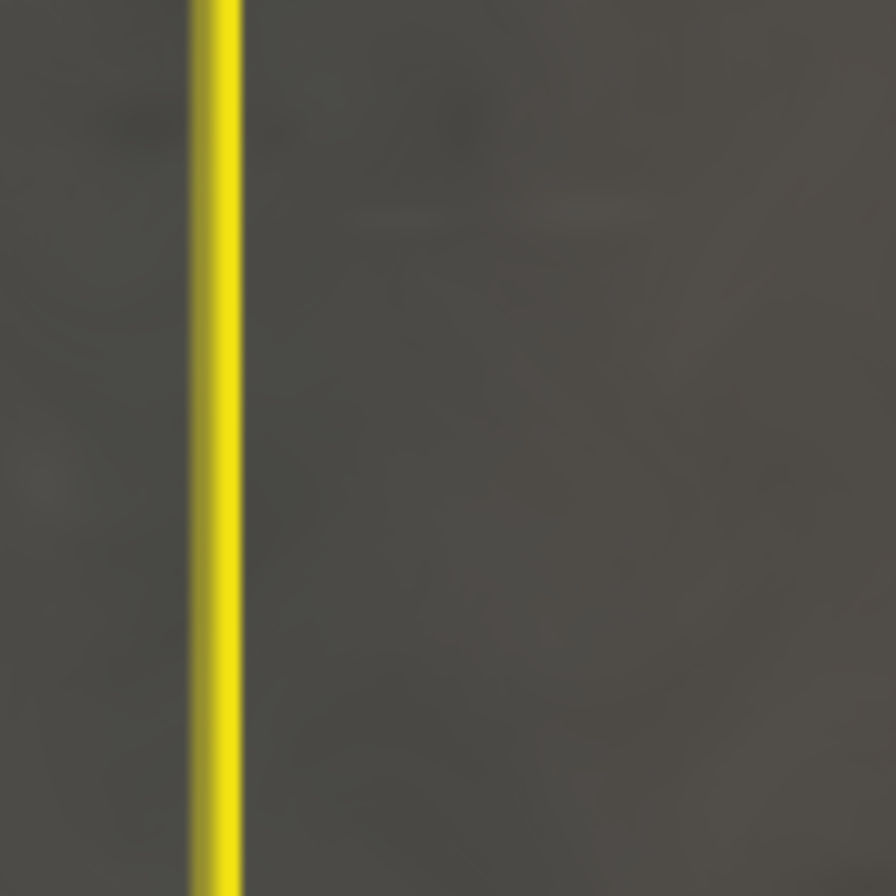
Write a Shadertoy shader that draws this texture.

```glsl
// Dark worn asphalt crossed by a soft-edged vertical yellow stripe.
#define STRIPE_LEFT 0.203
#define STRIPE_PEAK 0.254
#define STRIPE_RIGHT 0.277
#define STRIPE_COLOR vec3(0.95, 0.89, 0.07)
#define COOL_GROUND vec3(0.288, 0.287, 0.275)
#define WARM_GROUND vec3(0.312, 0.296, 0.280)
#define MOTTLE_SCALE 9.0
#define MOTTLE_STRENGTH 0.010
#define SMUDGE_STRENGTH 0.018

// Layered sines, turned and warped at each octave; roughly -1 to 1.
float mottle(vec2 p) {
    float sum = 0.0;
    float weight = 0.5;
    for (int i = 0; i < 5; i++) {
        p += 0.7 * sin(p.yx * 1.3 + float(i) * 2.1);
        sum += weight * sin(p.x) * sin(p.y + 0.8);
        p = mat2(0.8, 0.6, -0.6, 0.8) * p * 1.7;
        weight *= 0.6;
    }
    return sum;
}

// Soft elliptical mark.
float smudge(vec2 p, vec2 center, vec2 size) {
    vec2 d = (p - center) / size;
    return exp(-dot(d, d));
}

// Slow rise on the left, bright core, quick fall on the right.
float stripeCoverage(float x) {
    float shoulder = 0.45 * smoothstep(STRIPE_LEFT, STRIPE_LEFT + 0.021, x);
    float core = 0.55 * smoothstep(STRIPE_LEFT + 0.022, STRIPE_PEAK, x);
    float fall = 1.0 - smoothstep(STRIPE_RIGHT - 0.016, STRIPE_RIGHT, x);
    return (shoulder + core) * fall;
}

vec3 asphalt(vec2 uv) {
    // Cool around the stripe, warmer to the right, with uneven tint
    float warmth = smoothstep(0.2, 0.95, uv.x)
                 + 0.35 * smoothstep(0.2, 0.0, uv.x)
                 + 0.25 * mottle(uv * 6.0 + 4.0);
    vec3 color = mix(COOL_GROUND, WARM_GROUND, clamp(warmth, 0.0, 1.0));
    color += MOTTLE_STRENGTH * mottle(uv * MOTTLE_SCALE);

    // Pale scuffs and dark stains
    float marks = smudge(uv, vec2(0.65, 0.765), vec2(0.08, 0.025))
                + 0.7 * smudge(uv, vec2(0.45, 0.755), vec2(0.06, 0.015))
                + 0.7 * smudge(uv, vec2(0.05, 0.46), vec2(0.04, 0.06))
                - smudge(uv, vec2(0.16, 0.86), vec2(0.07, 0.035))
                - 0.8 * smudge(uv, vec2(0.30, 0.855), vec2(0.04, 0.04))
                - 0.6 * smudge(uv, vec2(0.52, 0.86), vec2(0.03, 0.05))
                - smudge(uv, vec2(0.97, 0.01), vec2(0.07, 0.03));
    return color + SMUDGE_STRENGTH * marks;
}

void mainImage(out vec4 fragColor, in vec2 fragCoord) {
    vec2 uv = fragCoord / iResolution.xy;
    vec3 color = mix(asphalt(uv), STRIPE_COLOR, stripeCoverage(uv.x));
    fragColor = vec4(color, 1.0);
}
```
